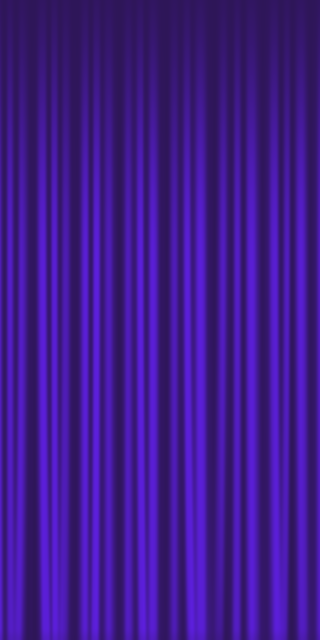
This texture is drawn by a Shadertoy shader. Its source:

```glsl
const vec3 SHADOW_COLOR = vec3(0.18, 0.085, 0.345);
const vec3 SHEEN_COLOR = vec3(0.36, 0.12, 0.86);
const float GROUPS = 6.9;            // clusters of folds across the cloth
const float GROUP_OFFSET = 0.58;
const float FOLDS_PER_GROUP = 3.0;
const float CLUSTERING = 0.14;       // widens the valley between clusters
const float VALLEY_DEPTH = 0.65;     // darkens the valley between clusters
const float SLACK_SHIFT = 0.006;     // slow sideways displacement
const float SLACK_SWING = 0.014;
const float JITTER = 0.06;           // sideways scatter, in folds
const float LEAN = 0.9;              // drift toward the hem, in folds
const float DIM_PERIOD = 3.5;        // folds between two dim, narrow ones
const float DIM_START = 2.0;
const float FOLD_WIDTH = 0.325;
const float BROAD_GAIN = 0.06;       // extra width of each cluster's last fold
const float WIDTH_SPREAD = 0.02;
const float FOLD_STRENGTH = 0.93;
const float STRENGTH_SPREAD = 0.22;
const float FOLD_ROUNDNESS = 2.2;
const float CONTRAST = 0.55;
const float TOP_SHADE_START = 0.56;
const float TOP_SHADE_END = 1.09;
const float CREASE_STRENGTH = 0.015;
const float TAU = 6.2831853;

float hash(float n) {
    return fract(sin(n * 12.9898 + 4.137) * 4375.85);
}

// Rounded sheen of one fold, u measured in fold spacings
float foldSheen(float id, float u, float y) {
    float hem = pow(1.0 - y, 3.0);
    float center = id + 0.5 + JITTER * (hash(id) - 0.5)
                 + LEAN * hem * (hash(id + 31.0) - 0.5);

    // Dim folds are narrow, the last fold of a cluster is broad
    float dimness = cos(TAU * (id - DIM_START) / DIM_PERIOD);
    float isLast = step(FOLDS_PER_GROUP - 1.5, mod(id, FOLDS_PER_GROUP));
    float width = FOLD_WIDTH + BROAD_GAIN * isLast - WIDTH_SPREAD * dimness
                + 0.03 * (hash(id + 57.0) - 0.5) + 0.07 * hem;
    float strength = FOLD_STRENGTH - STRENGTH_SPREAD * dimness;
    strength *= 0.97 + 0.03 * sin(5.0 * y + TAU * hash(id + 5.0));

    // One flank falls off faster than the other
    float d = u - center;
    float skew = 0.25 * (hash(id + 83.0) - 0.5);
    width *= 1.0 + skew * d / (abs(d) + 0.1);
    return min(strength, 1.0) * exp(-pow(abs(d) / width, FOLD_ROUNDNESS));
}

// Blend of the nearest folds
float curtainLight(vec2 p) {
    float x = p.x - SLACK_SHIFT - SLACK_SWING * cos(TAU * p.x);
    float phase = GROUPS * x - GROUP_OFFSET;
    float u = FOLDS_PER_GROUP * phase - CLUSTERING * sin(TAU * phase);
    float shade = 1.0;
    for (int i = -2; i <= 2; i++) {
        shade *= 1.0 - foldSheen(floor(u) + float(i), u, p.y);
    }
    float valley = pow(0.5 + 0.5 * cos(TAU * phase), 4.0);
    float light = (1.0 - shade) * (1.0 - VALLEY_DEPTH * valley);
    return mix(light, smoothstep(0.0, 0.95, light), CONTRAST);
}

void mainImage(out vec4 fragColor, in vec2 fragCoord) {
    vec2 p = fragCoord / iResolution.xy;
    float light = curtainLight(p);

    // Faint secondary creases
    light += CREASE_STRENGTH * (sin(211.0 * p.x + 1.5 * p.y)
                              + sin(337.0 * p.x - 2.0 * p.y));

    // Shade below the rail and along the hem
    light *= 1.0 - smoothstep(TOP_SHADE_START, TOP_SHADE_END, p.y);
    light *= mix(0.85, 1.0, smoothstep(0.0, 0.02, p.y));

    vec3 color = mix(SHADOW_COLOR, SHEEN_COLOR, clamp(light, 0.0, 1.0));
    fragColor = vec4(color, 1.0);
}
```
